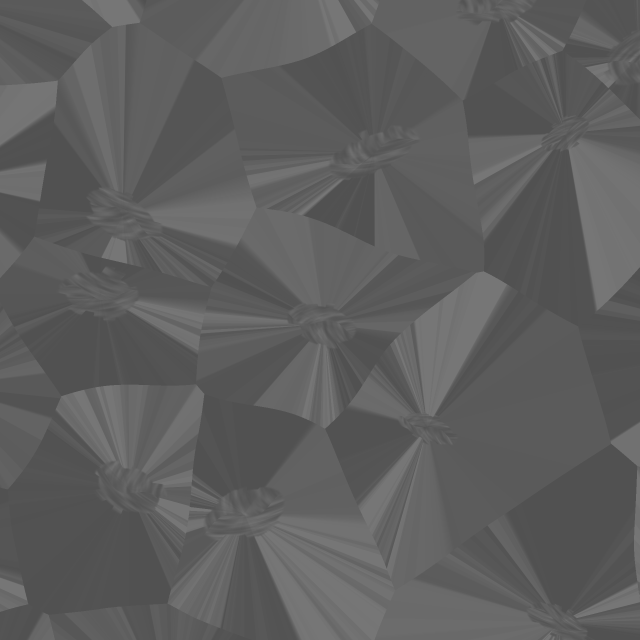
A WebGL 2 fragment shader for this pattern:

```glsl
#version 300 es
precision highp float;
// Grey faceted cells: fans of pleats radiate from small rippled knots.

#define CELLS 3.2          // cells across the canvas
#define JITTER 0.92        // irregularity of the knot places
#define BEND 0.10          // bending of the cell borders
#define FACETS 9.0         // broad facets around each knot
#define PLEATS 60.0        // narrow pleats around each knot
#define KNOT_SIZE 0.048    // knot radius in canvas units
#define RIPPLES 9.0        // ripple density inside a knot
#define DARK 0.318         // darkest grey
#define RANGE 0.145        // span from darkest to lightest grey
#define SKEW 1.7           // above 1 favours the dark greys
#define SAMPLES 3          // antialiasing samples per axis

uniform vec2 u_resolution;
out vec4 fragColor;

const float TAU = 6.28318;

vec3 hash3(vec3 p) {
    uvec3 v = uvec3(ivec3(p)) * 1664525u + 1013904223u;
    for (int i = 0; i < 2; i++) {
        v.x += v.y * v.z;
        v.y += v.z * v.x;
        v.z += v.x * v.y;
        v ^= v >> 16u;
    }
    return vec3(v >> 8u) / 16777216.0;
}

float noise(vec2 p, float seed) {
    vec2 i = floor(p), f = fract(p);
    f = f * f * (3.0 - 2.0 * f);
    float a = hash3(vec3(i, seed)).x;
    float b = hash3(vec3(i + vec2(1, 0), seed)).x;
    float c = hash3(vec3(i + vec2(0, 1), seed)).x;
    float d = hash3(vec3(i + 1.0, seed)).x;
    return mix(mix(a, b, f.x), mix(c, d, f.x), f.y);
}

mat2 rotation(float angle) {
    float c = cos(angle), s = sin(angle);
    return mat2(c, s, -s, c);
}

// Tones around a full turn, joined by a mix of crisp and soft edges
float fan(float turn, float count, vec2 cell) {
    float x = fract(turn) * count, i = floor(x);
    vec3 here = hash3(vec3(cell, i + 100.0 * count));
    vec3 next = hash3(vec3(cell, mod(i + 1.0, count) + 100.0 * count));
    float crispness = mix(1.3, 40.0, here.y);
    float blend = clamp((fract(x) - 0.5) * crispness + 0.5, 0.0, 1.0);
    return mix(here.x, next.x, blend);
}

// Two folded halves of fine ripples running in different directions
float knotTone(vec2 q, vec3 traits, float seed) {
    float fold = step(0.0, q.y + 0.25 * sin(4.0 * q.x + TAU * traits.y));
    vec2 r = rotation(TAU * traits.x + 0.9 * fold) * q;
    r.x += 0.25 * r.y * r.y;
    float wide = noise(r * vec2(RIPPLES, 2.2) + 20.0 * fold, seed);
    float fine = noise(r * vec2(RIPPLES * 2.1, 3.5), seed + 1.0);
    return 0.1 + 0.6 * wide + 0.3 * fine;
}

float pattern(vec2 uv) {
    vec2 p = uv * CELLS + vec2(11.0, 7.0);
    vec2 bent = p + BEND * (vec2(noise(p * 2.0, 50.0), noise(p * 2.0, 51.0)) - 0.5);

    // Nearest knot
    vec2 cell = vec2(0), knot = vec2(0);
    float nearest = 1e5;
    for (int y = -1; y <= 1; y++)
    for (int x = -1; x <= 1; x++) {
        vec2 id = floor(p) + vec2(x, y);
        vec2 site = id + 0.5 + JITTER * (hash3(vec3(id, 3)).xy - 0.5);
        float dist = length(bent - site);
        if (dist < nearest) { nearest = dist; cell = id; knot = site; }
    }
    vec3 traits = hash3(vec3(cell, 17));
    vec3 shape = hash3(vec3(cell, 29));

    // Uneven angle, so pleats crowd together on some sides
    vec2 d = (p - knot) / CELLS;
    float turn = atan(d.y, d.x + 1e-6) / TAU;
    float swept = turn + 0.08 * sin(TAU * (turn + traits.x))
                + 0.028 * sin(TAU * (2.0 * turn + traits.y)) + traits.z;

    // Broad facets, with pleats on part of them
    float pleated = smoothstep(0.4, 0.75, fan(swept, FACETS - 2.0, cell));
    float tone = fan(swept, FACETS, cell);
    tone += (0.06 + 0.62 * pleated) * (fan(swept, PLEATS, cell) - 0.5);
    tone += 0.28 * pleated * (fan(swept, PLEATS * 3.0, cell) - 0.5);

    // Rippled knot with a ragged rim
    vec2 axes = KNOT_SIZE * mix(0.75, 1.25, shape.x) * vec2(1.25, mix(0.55, 0.9, shape.y));
    vec2 q = rotation(1.2 * (shape.z - 0.5)) * d / axes;
    float rim = 0.78 + 0.4 * fan(turn, 15.0, cell);
    float inside = 1.0 - smoothstep(0.9, 1.0, length(q) / rim);
    tone = mix(tone, knotTone(q, traits, 60.0 + floor(90.0 * shape.x)), 0.88 * inside);

    return DARK + RANGE * pow(clamp(tone, 0.0, 1.0), SKEW);
}

void main() {
    float grey = 0.0;
    for (int y = 0; y < SAMPLES; y++)
    for (int x = 0; x < SAMPLES; x++) {
        vec2 offset = (vec2(x, y) + 0.5) / float(SAMPLES) - 0.5;
        grey += pattern((gl_FragCoord.xy + offset) / min(u_resolution.x, u_resolution.y));
    }
    fragColor = vec4(vec3(grey / float(SAMPLES * SAMPLES)), 1.0);
}
```
